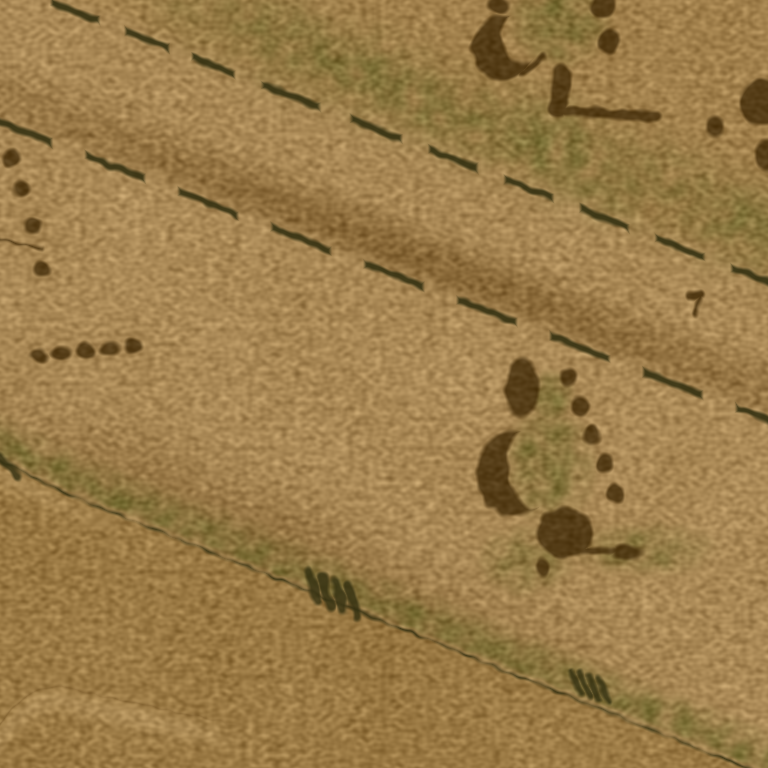
Reproduce this texture procedurally as a three.js fragment shader.

```glsl
varying vec2 vUv;

const vec3 SAND = vec3(.665, .535, .335);
const vec3 FIELD = vec3(.605, .475, .265);
const vec3 FURROW = vec3(.475, .35, .165);
const vec3 MOSS = vec3(.45, .41, .185);
const vec3 INK = vec3(.285, .195, .055);
const vec3 DARK_GREEN = vec3(.19, .18, .06);
const vec3 PALE = vec3(.715, .585, .375);
const float EDGE = .0032;
const float GRAIN = .17;
const vec2 GRAIN_SCALE = vec2(115., 155.);
// Lines: height at the left, slope
const vec2 UPPER_LINE = vec2(1.023, -.39);
const vec2 LOWER_LINE = vec2(.841, -.388);
const vec2 BANK_LINE = vec2(.392, -.403);

vec2 gradientAt(vec2 cell) {
  vec3 q = fract(cell.xyx * vec3(.1031, .103, .0973));
  q += dot(q, q.yzx + 33.33);
  return fract((q.xx + q.yz) * q.zy) * 2. - 1.;
}

float noise(vec2 p) {
  vec2 i = floor(p), f = fract(p), e = vec2(1., 0.);
  vec2 w = f * f * (3. - 2. * f);
  float a = mix(dot(gradientAt(i), f), dot(gradientAt(i + e), f - e), w.x);
  float b = mix(dot(gradientAt(i + e.yx), f - e.yx), dot(gradientAt(i + 1.), f - 1.), w.x);
  return mix(a, b, w.y);
}

float blob(vec2 p, float x, float y, float rx, float ry) {
  return (length((p - vec2(x, y)) / vec2(rx, ry)) - 1.) * min(rx, ry);
}

float stroke(vec2 p, float x, float y, float dx, float dy, float radius) {
  vec2 a = p - vec2(x, y), b = vec2(dx, dy);
  return length(a - b * clamp(dot(a, b) / dot(b, b), 0., 1.)) - radius;
}

float above(vec2 p, vec2 line) { return p.y - line.x - line.y * p.x; }

float fill(float d) { return 1. - smoothstep(-EDGE, EDGE, d); }

float bump(float x, float center, float width) {
  float t = (x - center) / width;
  return exp(-t * t);
}

float patchy(vec2 p, float x, float y, float rx, float ry) {
  return 1. - smoothstep(.4, 1.2, length((p - vec2(x, y)) / vec2(rx, ry)));
}

float dashes(float cell, float period, float halfLength, float offset) {
  return max(abs(fract(cell) - .5) * period - halfLength, abs(offset) - .0045);
}

float inkMarks(vec2 p) {
  // Crescents
  float d = max(blob(p, .667, .383, .047, .055), -blob(p, .703, .395, .042, .059));
  d = min(d, max(blob(p, .654, .937, .039, .042), -blob(p, .681, .953, .028, .036)));
  // Lower clump
  d = min(d, blob(p, .68, .495, .022, .038));
  d = min(d, blob(p, .736, .306, .036, .033));
  d = min(d, blob(p, .816, .281, .019, .01));
  d = min(d, blob(p, .707, .262, .008, .011));
  d = min(d, stroke(p, .74, .283, .07, 0., .004));
  // Upper clump and its stem
  d = min(d, stroke(p, .68, .905, .028, .021, .004));
  d = min(d, blob(p, .785, .994, .016, .018));
  d = min(d, blob(p, .793, .947, .014, .016));
  d = min(d, blob(p, .65, .993, .014, .01));
  d = min(d, stroke(p, .732, .906, -.005, -.047, .012));
  d = min(d, stroke(p, .727, .856, .128, -.008, .006));
  // Right and left edges
  d = min(d, blob(p, .992, .867, .029, .03));
  d = min(d, blob(p, 1., .798, .016, .021));
  d = min(d, blob(p, .931, .835, .011, .014));
  d = min(d, stroke(p, .897, .614, .015, .003, .005));
  d = min(d, stroke(p, .912, .617, -.006, -.025, .003));
  d = min(d, stroke(p, 0., .688, .056, -.011, .002));
  // Rows of spots
  for (int i = 0; i < 5; i++) {
    float k = float(i);
    d = min(d, blob(p, .74 + .0155 * k, .509 - .0375 * k, .011, .012));
    d = min(d, blob(p, .05 + .031 * k, .537 + .003 * k, .012, .009));
    if (i < 4) d = min(d, blob(p, .016 + .013 * k, .794 - k * (.036 + .004 * k), .011, .01));
  }
  return d;
}

void main() {
  vec2 p = vUv;
  float broad = noise(p * 9.), clump = noise(p * 42.);
  vec2 q = p + .005 * vec2(noise(p * 60.), noise(p * 60. + 37.));
  float upper = above(q, UPPER_LINE), lower = above(q, LOWER_LINE);
  float bank = above(q, BANK_LINE) - .008 * bump(p.x, 0., .06);

  // Ground, road shadow and grassy strips
  vec3 color = mix(SAND, FIELD, max(fill(bank), .5 * smoothstep(0., .03, upper)));
  float shadow = smoothstep(-.004, .025, lower) * (1. - smoothstep(.035, .095, lower));
  color = mix(color, FURROW, shadow * (.25 + .45 * bump(p.x, .55, .4) + .25 * broad));
  color = mix(color, FURROW, .4 * bump(bank, .05, .06) * bump(p.x, .35, .35) * step(0., bank));
  float grass = bump(upper, .065, .055) * smoothstep(.12, .35, p.x) * (.8 + broad);
  grass = max(grass, smoothstep(0., .012, bank) * (1. - smoothstep(.02, .07, bank)));

  // Mossy hearts of the clumps
  grass = max(grass, patchy(q, .715, .395, .058, .075));
  grass = max(grass, patchy(q, .728, .97, .065, .055));
  grass = max(grass, patchy(q, .718, .482, .03, .035));
  grass = max(grass, .7 * patchy(q, .84, .285, .09, .035));
  grass = max(grass, .7 * patchy(q, .685, .27, .06, .045));
  color = mix(color, MOSS, grass * clamp(.6 + .9 * clump, 0., 1.));

  // Winding ridge and pale bank foot
  float left = min(p.x - .07, 0.), span = 1. - smoothstep(.24, .34, p.x);
  float ridge = q.y - .106 + .22 * max(p.x - .08, 0.) + 10. * left * left;
  color = mix(color, PALE, .65 * span * bump(ridge, -.019, .016));
  color = mix(color, FURROW, .6 * span * fill(abs(ridge) - .001));
  color = mix(color, PALE, .6 * bump(bank, -.018, .014) * bump(p.x, .03, .09));

  // Grain in two sizes
  float grain = noise(p * GRAIN_SCALE) + .55 * noise(p * GRAIN_SCALE * .52 + 19.);
  color += GRAIN * grain * vec3(1., .96, .85) + .03 * broad;

  // Dashed road edges, bank edge and dark marks
  float cell = (p.x - .049) / .0984 + .22 * bump(p.x, .32, .1);
  float road = min(dashes(cell, .0984, .031, upper), dashes((p.x + .0315) / .121, .121, .038, lower));
  color = mix(color, DARK_GREEN, .88 * fill(road));
  color = mix(color, DARK_GREEN, fill(abs(bank) - .002) * clamp(.6 + clump, 0., .9));
  color = mix(color, INK + .07 * grain, .87 * fill(inkMarks(q) + .003 * clump));

  // Leaning tufts along the bank
  float tufts = stroke(q, 0., .404, .022, -.024, .006);
  for (int i = 0; i < 4; i++) {
    float k = float(i);
    tufts = min(tufts, stroke(q, .402 + .017 * k, .255 - .006 * k, .012, -.038, .006));
    tufts = min(tufts, stroke(q, .743 + .012 * k, .128 - .004 * k, .013, -.03, .004));
  }
  color = mix(color, DARK_GREEN, .8 * fill(tufts + .006 * clump));
  gl_FragColor = vec4(clamp(color, 0., 1.), 1.);
}
```
